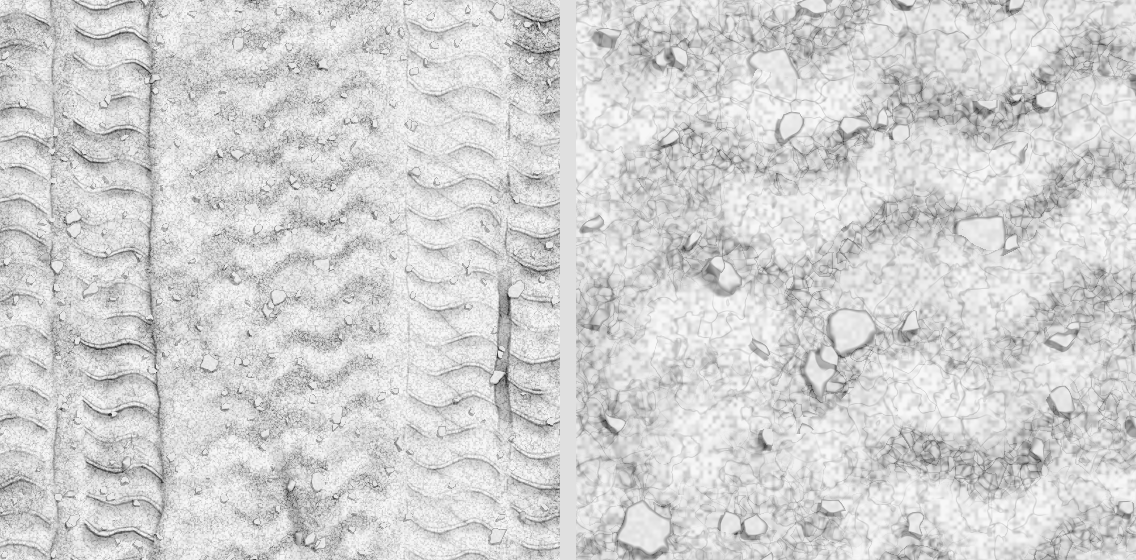
Left, the full canvas; right, a detail of the centre.
Write a WebGL 2 fragment shader that draws this texture map.

```glsl
#version 300 es
precision highp float;
// Pale dried mud with worn tyre tracks, gritty ridges, ruts and loose stones.
uniform vec2 u_resolution;
out vec4 fragColor;

float hash(vec2 c) {
  vec3 v = fract(c.xyx * 0.1031);
  v += dot(v, v.yzx + 33.33);
  return fract((v.x + v.y) * v.z);
}

// Value noise that wraps after n cells
float noise(vec2 p, float n) {
  vec2 i = floor(p * n), f = fract(p * n);
  f = f * f * (3.0 - 2.0 * f);
  vec2 a = mod(i, n), b = mod(i + 1.0, n);
  return mix(mix(hash(a + n), hash(vec2(b.x, a.y) + n), f.x),
             mix(hash(vec2(a.x, b.y) + n), hash(b + n), f.x), f.y);
}

float fbm(vec2 p, float n) {
  float sum = 0.0, amp = 0.53;
  for (int k = 0; k < 4; k++) {
    sum += amp * noise(p, n);
    n *= 2.0;
    amp *= 0.5;
  }
  return sum;
}

// Wrapping cells: nearest distance, gap to the border, cell id
vec3 cells(vec2 p, float n) {
  vec2 i = floor(p * n), f = fract(p * n);
  vec3 best = vec3(9.0, 9.0, 0.0);
  for (int y = -1; y <= 1; y++)
    for (int x = -1; x <= 1; x++) {
      vec2 o = vec2(x, y), c = mod(i + o, n) + n;
      float d = length(o + vec2(hash(c), hash(c + 57.0)) - f);
      if (d < best.x) best = vec3(d, best.x, hash(c + 113.0));
      else best.y = min(best.y, d);
    }
  return vec3(best.x, best.y - best.x, best.z);
}

float line(float d, float w) {
  float soft = 0.8 / u_resolution.y;
  return 1.0 - smoothstep(w - soft, w + soft, abs(d));
}

// Shade of one band of S-shaped tread lips; web adds honeycomb joints
float tread(vec2 p, float left, float width, float phase, float web) {
  float s = (p.x - left) / width;
  float row = (p.y + 0.036 * s + (0.012 + 0.005 * web) * sin(6.283 * s)) * 18.0 + phase;
  float d = (fract(row) - 0.5) / 21.0;
  float band = smoothstep(0.0, 0.04, s) * smoothstep(1.0, 0.96, s);
  float wear = 0.3 + 0.7 * smoothstep(0.25, 0.6, noise(p + 0.31, 23.0));
  wear *= 0.65 + 0.35 * hash(vec2(mod(floor(row), 18.0), left * 90.0));
  float lip = 0.33 * line(d, 0.0014) + 0.2 * line(d - 0.007, 0.0011);
  lip += 0.19 * smoothstep(0.016, 0.0, abs(d + 0.004)) - 0.1 * line(d - 0.0035, 0.002);
  float joint = (s - mix(0.3, 0.62, fract(0.5 - fract(row)))) * width;
  lip += web * (0.2 * line(joint, 0.0011) + 0.1 * smoothstep(0.012, 0.0, abs(joint)));
  return band * wear * lip;
}

float blob(vec2 p, vec2 centre, float radius) {
  return smoothstep(radius, 0.2 * radius, length(p - centre));
}

void main() {
  vec2 uv = gl_FragCoord.xy / u_resolution;
  vec2 p = uv + 0.02 * (vec2(fbm(uv, 16.0), fbm(uv + 0.37, 16.0)) - 0.5);
  float patches = fbm(uv + 0.13, 15.0);
  float bend = 0.024 * smoothstep(0.0, 0.1, uv.y) * smoothstep(0.55, 0.1, uv.y);
  vec2 q = p - vec2(bend, 0.0);

  // Tread bands; the last one runs across the side edge
  float shade = 1.15 * tread(q, 0.128, 0.142, 0.35, 0.0);
  shade += 0.7 * tread(p, 0.727, 0.17, 0.1, 0.9);
  vec2 wrapped = vec2(p.x < 0.5 ? p.x + 1.0 : p.x, p.y);
  shade += tread(wrapped, 0.908, 0.182, 0.75, 0.6);

  // Broad gritty waves in the middle
  float wave = p.y - 0.25 * max(p.x - 0.42, 0.0) - 0.014 * sin((p.x - 0.497) * 55.6);
  float ridge = (fract(wave * 14.0 + 0.5) - 0.5) / 14.0;
  float middle = smoothstep(0.28, 0.5, p.x) * smoothstep(0.71, 0.64, p.x);
  float grit = middle * smoothstep(0.022, 0.006, abs(ridge));
  grit *= 0.25 + 0.75 * smoothstep(0.25, 0.5, fbm(uv + 0.6, 13.0));

  // Grit in the ruts and in loose patches
  float pale = smoothstep(0.68, 0.74, p.x) * smoothstep(0.91, 0.87, p.x);
  grit += 0.45 * smoothstep(0.022, 0.012, abs(p.x - 0.111 - 0.3 * bend));
  grit += 0.4 * smoothstep(0.022, 0.0, abs(q.x - 0.274));
  grit += 0.6 * smoothstep(0.5, 0.7, patches) * (1.0 - 0.7 * pale);
  grit += 0.8 * blob(p, vec2(0.535, 0.88), 0.05) + 0.7 * blob(p, vec2(0.48, 0.25), 0.05);
  grit += 0.6 * blob(p, vec2(0.98, 0.95), 0.08) + 0.6 * blob(p, vec2(0.01, 0.47), 0.04);
  grit = min(grit, 1.0);

  // Rut walls, the deep gash and the slanted scrape
  float broken = smoothstep(0.25, 0.65, noise(uv, 31.0));
  shade += broken * (0.24 * line(q.x - 0.268, 0.0018) + 0.18 * line(p.x - 0.094 - 0.3 * bend, 0.0016));
  shade += 0.11 * smoothstep(0.012, 0.0, abs(q.x - 0.268));
  shade += 0.08 * smoothstep(0.012, 0.0, abs(p.x - 0.094 - 0.3 * bend));
  shade += 0.13 * broken * line(p.x - 0.727, 0.0014);
  shade += 0.26 * broken * line(p.x - 0.908, 0.0018) * smoothstep(0.82, 0.77, uv.y);
  float gash = smoothstep(0.2, 0.29, uv.y) * smoothstep(0.54, 0.47, uv.y);
  shade += 0.25 * gash * smoothstep(0.016, 0.007, abs(p.x - 0.899)) * (0.7 + 0.5 * broken);
  shade += 0.2 * gash * (line(p.x - 0.888, 0.002) + line(p.x - 0.911, 0.002));
  float scrape = p.x - 0.545 + 0.24 * uv.y;
  shade += 0.15 * smoothstep(0.02, 0.008, abs(scrape)) * blob(p, vec2(0.525, 0.11), 0.14);

  // Crumbs of mixed size, each drawn more or less clearly
  vec2 rough = uv + 0.005 * (vec2(noise(uv, 130.0), noise(uv + 0.43, 130.0)) - 0.5);
  vec3 crumb = cells(rough, 95.0), speck = cells(rough, 175.0);
  float crumbs = smoothstep(0.2, 0.03, crumb.y) * smoothstep(0.3, 0.9, crumb.z);
  float specks = smoothstep(0.3, 0.05, speck.y) * smoothstep(0.2, 0.9, speck.z);
  shade += grit * (0.075 + 0.17 * crumbs + 0.16 * specks);

  // Hairline cracks, curls and fine grain
  vec3 clod = cells(rough, 48.0);
  shade += 0.11 * smoothstep(0.07, 0.0, clod.y) * smoothstep(0.45, 0.62, fbm(uv + 0.7, 17.0)) * (1.0 - pale);
  float curl = smoothstep(0.05, 0.0, abs(fbm(rough, 70.0) - 0.5));
  shade += (0.11 - 0.05 * pale) * curl;
  float grain = noise(uv, 397.0);
  shade += (0.17 + 0.1 * grit) * grain * grain;
  shade += 0.045 * (1.0 - pale) * smoothstep(0.4, 0.65, fbm(uv + 0.8, 30.0));
  float tone = 0.975 - shade;

  // Sparse angular stones with a thin rim and a lower shadow
  for (int k = 0; k < 2; k++) {
    float n = k == 0 ? 41.0 : 83.0;
    float limit = (k == 0 ? 0.992 : 0.975) - 0.05 * grit;
    vec3 stone = cells(rough, n), below = cells(rough + vec2(0.002, 0.003), n);
    tone -= 0.24 * step(limit, below.z) * smoothstep(0.02, 0.2, below.y);
    float body = step(limit, stone.z) * smoothstep(0.1, 0.18, stone.y);
    float rim = smoothstep(0.32, 0.14, stone.y);
    tone = mix(tone, 0.94 - 0.3 * rim - 0.07 * grain, body);
  }
  fragColor = vec4(vec3(clamp(tone, 0.2, 0.97)), 1.0);
}
```
